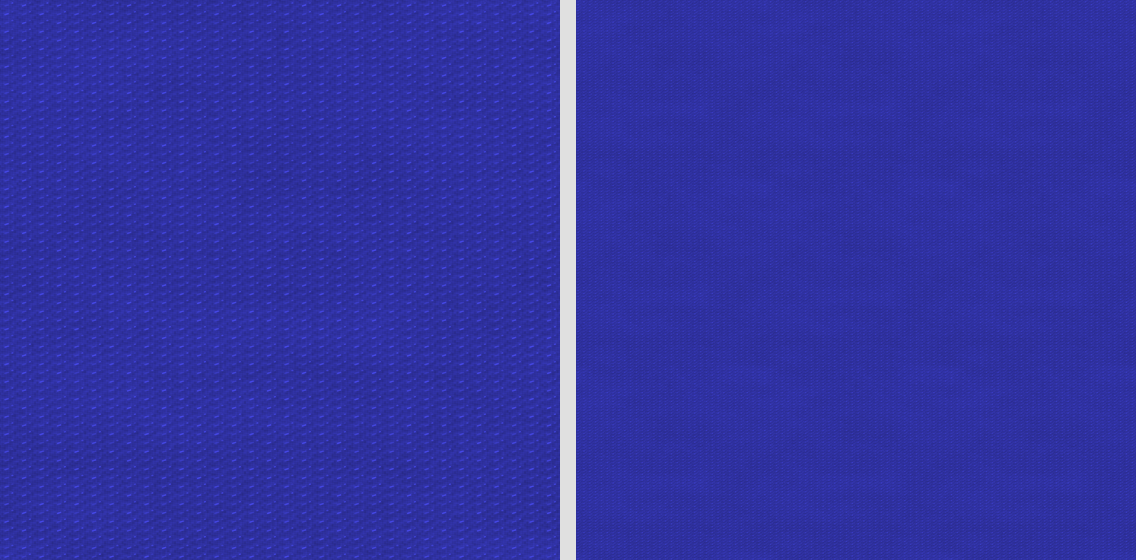
Left: one tile. Right: repeated 3 by 3.
Give the GLSL for this texture, as a WebGL 2 fragment shader.

```glsl
#version 300 es
precision highp float;
// Blue woven cloth: a 32 by 64 grid of cells in which short glints and dots take
// turns along ribs that climb to the right, over repeating fibres and crosshatch.
// Slow wrapped noise adds faint darker wear; every period is a whole number.

#define CELLS vec2(32.0, 64.0)
#define FIBRES vec2(8.0, 4.0)
#define WEAR_GRID vec2(6.0, 12.0)
#define BASE_COLOR vec3(0.180, 0.187, 0.613)
#define GLINT_COLOR vec3(0.275, 0.285, 0.920)
#define RIB_DEPTH 0.030
#define HATCH_DEPTH 0.040
#define GRAIN_DEPTH 0.190
#define WEAR_DEPTH 0.075
#define GLINT_RADIUS 0.085

uniform vec2 u_resolution;
out vec4 fragColor;

const float TAU = 6.2831853;

float hash(vec2 p) {
  vec3 q = fract(vec3(p.xyx) * 0.1031);
  q += dot(q, q.yzx + 33.33);
  return fract((q.x + q.y) * q.z);
}

// Value noise whose lattice wraps after the given whole period.
float wrappedNoise(vec2 p, vec2 period) {
  vec2 cell = floor(p);
  vec2 f = fract(p);
  f = f * f * (3.0 - 2.0 * f);
  vec2 a = mod(cell, period);
  vec2 b = mod(cell + 1.0, period);
  return mix(mix(hash(a), hash(vec2(b.x, a.y)), f.x),
             mix(hash(vec2(a.x, b.y)), hash(b), f.x), f.y);
}

// Soft stroke climbing to the right; a zero half length gives a dot.
float stroke(vec2 p, vec2 center, float halfLength, float edge) {
  vec2 q = p - center;
  vec2 along = normalize(vec2(3.0, 1.0));
  q -= along * clamp(dot(q, along), -halfLength, halfLength);
  return 1.0 - smoothstep(-edge, edge, length(q) - GLINT_RADIUS);
}

void main() {
  vec2 uv = gl_FragCoord.xy / u_resolution;
  vec2 weave = uv * CELLS;
  vec2 cell = mod(floor(weave), CELLS);

  // Local coordinates measured in cell heights, so shapes keep their aspect.
  vec2 local = (fract(weave) - 0.5) * vec2(CELLS.y / CELLS.x, 1.0);
  float edge = max(0.6 * CELLS.y / u_resolution.y, 0.05);

  // Every other diagonal carries the strong dash, the rest the strong dot.
  float turn = mod(cell.x + cell.y, 2.0);
  float dash = stroke(local, vec2(-0.25, -0.12), 0.17, edge);
  float bead = stroke(local, vec2(0.42, 0.16), 0.03, edge);
  float glint = max(dash * mix(0.95, 0.50, turn), bead * mix(0.45, 0.85, turn));
  glint *= mix(0.75, 1.0, hash(cell + 19.0));

  // Ribs along the rise, crossed threads and the fibre grain of each cell.
  float rib = sin(TAU * (weave.y - weave.x));
  float hatch = sin(TAU * (4.0 * weave.x + 2.0 * weave.y))
              * sin(TAU * (3.0 * weave.x - 2.0 * weave.y));
  float cellGrain = wrappedNoise(weave * FIBRES, FIBRES) - 0.5;
  float looseGrain = wrappedNoise(weave * FIBRES, FIBRES * CELLS) - 0.5;
  float grain = 0.7 * cellGrain + 0.5 * looseGrain;

  // Broad worn patches in two octaves.
  float wear = 0.65 * wrappedNoise(uv * WEAR_GRID, WEAR_GRID)
             + 0.35 * wrappedNoise(uv * WEAR_GRID * 3.0, WEAR_GRID * 3.0);

  float shade = 1.0 + RIB_DEPTH * rib + HATCH_DEPTH * hatch
              + GRAIN_DEPTH * grain - WEAR_DEPTH * (wear - 0.5);
  vec3 color = mix(BASE_COLOR * shade, GLINT_COLOR, glint);
  fragColor = vec4(color, 1.0);
}
```
